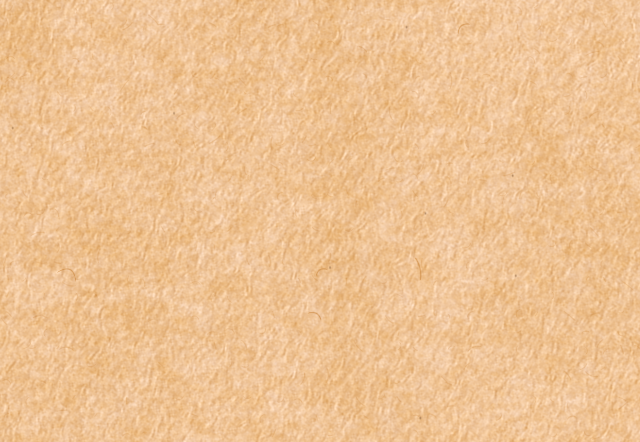
A Shadertoy shader for this texture:

```glsl
// Warm kraft paper: fine embossed grain, ochre mottling, stray fibres and specks.

const vec3 PAPER = vec3(0.936, 0.764, 0.580);
const vec3 RELIEF_TINT = vec3(0.054, 0.078, 0.100);
const vec3 STAIN_TINT = vec3(0.020, 0.050, 0.104);
const vec3 FIBRE_COLOR = vec3(0.78, 0.50, 0.20);
const vec3 SPECK_COLOR = vec3(0.50, 0.34, 0.20);

float hash(vec2 p) {
    return fract(sin(dot(p, vec2(127.1, 311.7))) * 43758.5453);
}

// Smooth value noise in the range -1 to 1
float noise(vec2 p) {
    vec2 cell = floor(p);
    vec2 f = fract(p);
    f = f * f * (3.0 - 2.0 * f);
    float low = mix(hash(cell), hash(cell + vec2(1.0, 0.0)), f.x);
    float high = mix(hash(cell + vec2(0.0, 1.0)), hash(cell + 1.0), f.x);
    return 2.0 * mix(low, high, f.y) - 1.0;
}

float fbm(vec2 p, int octaves, float gain) {
    float sum = 0.0;
    float amplitude = 0.6;
    for (int i = 0; i < octaves; i++) {
        sum += amplitude * noise(p);
        p = mat2(1.6, 1.2, -1.2, 1.6) * p + 17.3;
        amplitude *= gain;
    }
    return sum;
}

// Height of the pressed pulp: short upright ridges with a varying lean
float pulpHeight(vec2 p) {
    vec2 warp = vec2(noise(p * 38.0), noise(p * 38.0 + 40.0));
    vec2 q = p + 0.007 * warp;
    q.x -= 0.20 * q.y;
    float coarse = noise(q * vec2(82.0, 48.0));
    float ridges = noise(q * vec2(150.0, 82.0) + 9.0);
    return 0.50 * coarse + 0.85 * ridges;
}

// Coverage of one bent fibre per chosen cell
float fibres(vec2 p, float scale, float density, float width, float bend, float seed) {
    vec2 g = p * scale;
    vec2 cell = floor(g) + seed;
    vec2 center = 0.35 + 0.3 * vec2(hash(cell + 1.3), hash(cell + 2.7));
    float angle = 6.2832 * hash(cell + 4.1);
    float halfLength = mix(0.10, 0.24, hash(cell + 5.9));
    vec2 q = fract(g) - center;
    q = mat2(cos(angle), -sin(angle), sin(angle), cos(angle)) * q;
    q.y -= bend * hash(cell + 7.7) * (q.x * q.x - 0.02);
    float d = length(vec2(max(abs(q.x) - halfLength, 0.0), q.y)) / scale;
    float blur = 1.0 / iResolution.y;
    float line = 1.0 - smoothstep(width - blur, width + blur, d);
    return line * step(hash(cell), density);
}

// Coverage of small round specks
float specks(vec2 p, float scale, float density, float radius) {
    vec2 g = p * scale;
    vec2 cell = floor(g) + 83.0;
    vec2 center = 0.25 + 0.5 * vec2(hash(cell + 3.1), hash(cell + 6.2));
    float d = length((fract(g) - center) * vec2(1.0, 0.75)) / scale;
    float blur = 1.0 / iResolution.y;
    float spot = 1.0 - smoothstep(radius - blur, radius + blur, d);
    return spot * step(hash(cell), density);
}

void mainImage(out vec4 fragColor, in vec2 fragCoord) {
    vec2 p = fragCoord / iResolution.y;

    // Side-lit grain with a crisp fine tooth
    float height = pulpHeight(p);
    float slope = height - pulpHeight(p + vec2(0.0036, -0.0022));
    float tooth = noise(mat2(0.8, 0.6, -0.6, 0.8) * p * 235.0);
    float relief = 0.58 * slope + 0.28 * height + 0.50 * tooth;

    // Ochre mottling and broad soft waves in the sheet
    float stain = 0.72 * fbm(p * vec2(24.0, 30.0) + 5.0, 4, 0.9);
    float waves = fbm(p * vec2(5.0, 2.2) + 31.0, 2, 0.7);
    float lift = 0.14 * (p.x - 0.72) + 0.32 * waves;

    vec3 color = PAPER + RELIEF_TINT * relief + STAIN_TINT * (stain + lift);
    color += 0.022 * lift;

    // Faint small fibres, a few distinct curls, and rare specks
    float faint = fibres(p, 26.0, 0.25, 0.0009, 2.5, 11.0);
    faint = max(faint, fibres(p + 0.019, 15.0, 0.22, 0.0010, 1.5, 57.0));
    float curls = fibres(p, 9.0, 0.05, 0.0012, 4.5, 29.0);
    color = mix(color, FIBRE_COLOR, 0.28 * faint);
    color = mix(color, FIBRE_COLOR, 0.60 * curls);
    color = mix(color, SPECK_COLOR, 0.55 * specks(p, 9.0, 0.04, 0.0018));

    fragColor = vec4(clamp(color, 0.0, 1.0), 1.0);
}
```
